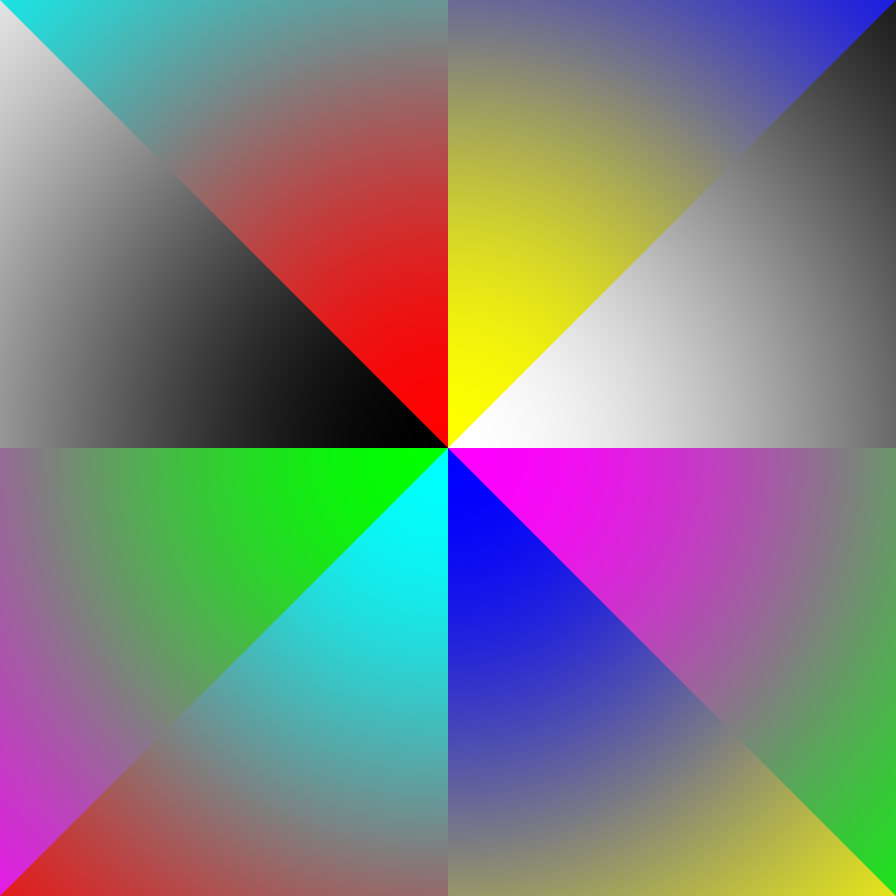
A WebGL 2 fragment shader for this background:

```glsl
#version 300 es
precision highp float;
// Eight coloured wedges around the centre, each fading radially to its complement.

uniform vec2 u_resolution;
out vec4 fragColor;

const vec2 CENTER = vec2(0.5);      // meeting point of the wedges
const float FADE_FREQUENCY = 3.5;   // radians of the cosine fade per canvas unit
const float EDGE_WIDTH = 1.0;       // edge softness in pixel widths

// Antialiased half-plane: 1 where the signed distance is positive.
float halfPlane(float dist, float pixel) {
    return clamp(dist / (EDGE_WIDTH * pixel) + 0.5, 0.0, 1.0);
}

// Each channel is switched by half-planes, giving eight distinct wedges.
vec3 wedgeColor(vec2 p, float pixel) {
    float diagonalScale = inversesqrt(2.0);
    float right = halfPlane(p.x, pixel);
    float top = halfPlane(p.y, pixel);
    float red = halfPlane((p.x + p.y) * diagonalScale, pixel);
    float green = mix(1.0 - right, right, top);
    float blue = halfPlane((p.x - p.y) * diagonalScale, pixel);
    return vec3(red, green, blue);
}

void main() {
    float canvasSize = min(u_resolution.x, u_resolution.y);
    vec2 p = (gl_FragCoord.xy - CENTER * u_resolution) / canvasSize;

    // Radial fade from the pure colour to its complement.
    float inversion = 0.5 - 0.5 * cos(FADE_FREQUENCY * length(p));
    vec3 color = wedgeColor(p, 1.0 / canvasSize);
    fragColor = vec4(mix(color, 1.0 - color, inversion), 1.0);
}
```
